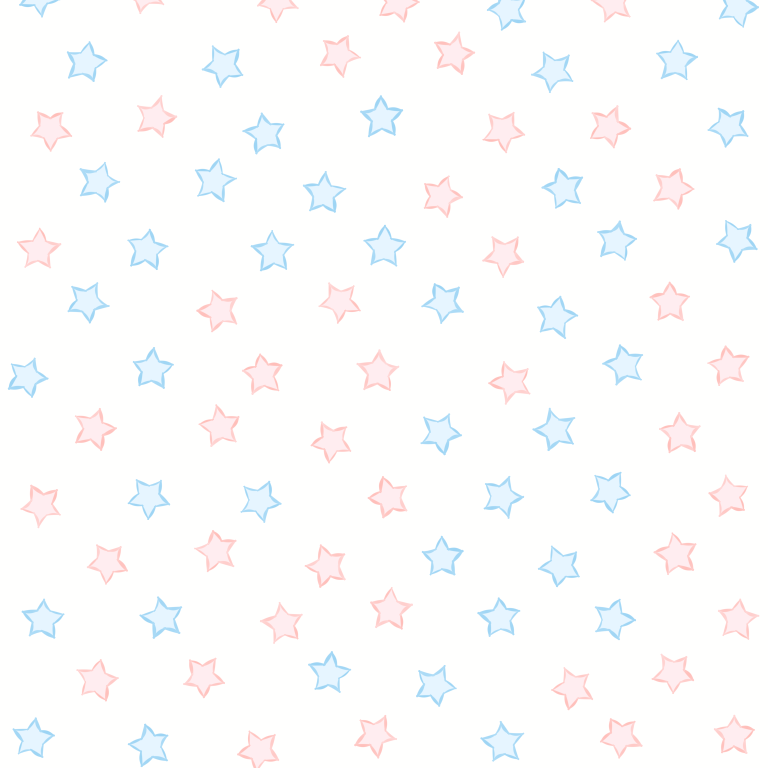
Reproduce this pattern procedurally as a Shadertoy shader.

```glsl
// Small hand-inked stars in pale blue and pink, scattered over white.
// Centres sit on a jittered, staggered lattice; each star is a wobbly
// ten-corner polygon with one tapered pen stroke along every edge.

#define PITCH vec2(0.151, 0.0805)   // lattice spacing, columns and rows
#define ORIGIN vec2(0.051, 0.032)   // centre of the first star
#define JITTER vec2(0.032, 0.026)   // full range of the scatter
#define STAR_RADIUS 0.0272
#define NOTCH 0.53                  // inner corner radius / outer radius
#define WOBBLE 0.11                 // unevenness of the corners
#define STROKE vec2(0.040, 0.088)   // thinnest and thickest half width
#define BOW 0.05                    // curvature of the strokes
#define BLUE_SHARE 0.52

const float PI = 3.14159;
const vec3 PAPER = vec3(1.0, 1.0, 0.997);
const vec3 BLUE_FILL = vec3(0.90, 0.96, 1.0);
const vec3 BLUE_INK = vec3(0.61, 0.83, 0.955);
const vec3 PINK_FILL = vec3(1.0, 0.93, 0.94);
const vec3 PINK_INK = vec3(1.0, 0.745, 0.725);

float hash(vec2 p) {
    vec3 q = fract(vec3(p.xyx) * vec3(0.1031, 0.1030, 0.0973));
    q += dot(q, q.yzx + 33.33);
    return fract((q.x + q.y) * q.z);
}

// Corner k of a star of unit radius, outer tips at even k
vec2 corner(int k, vec2 seed, float turn) {
    k = k % 10;
    float radius = k % 2 == 0 ? 1.0 : NOTCH;
    radius *= 1.0 + WOBBLE * (hash(seed + float(k) * 3.7) - 0.5);
    float angle = turn + float(k) * PI / 5.0;
    return radius * vec2(cos(angle), sin(angle));
}

// Paints one star over the colour; p is in star radii, px is a pixel
vec3 paintStar(vec3 colour, vec2 p, vec2 cell, float px) {
    vec2 seed = cell * 17.0 + 211.0;
    float pick = fract(0.755 * cell.x + 0.57 * cell.y + 0.45 * hash(seed));
    bool blue = pick < BLUE_SHARE;
    vec3 fill = blue ? BLUE_FILL : PINK_FILL;
    vec3 ink = blue ? BLUE_INK : PINK_INK;
    float fade = blue ? 0.3 : 0.6;
    float turn = PI * 0.5 + (hash(seed + 5.3) - 0.5) * PI * 0.4;

    // Signed distance to the polygon for the fill
    float dist = 10.0, side = 1.0;
    vec2 a = corner(0, seed, turn);
    for (int k = 0; k < 10; k++) {
        vec2 b = corner(k + 1, seed, turn);
        vec2 e = b - a, w = p - a;
        dist = min(dist, length(w - e * clamp(dot(w, e) / dot(e, e), 0.0, 1.0)));
        bvec3 c = bvec3(p.y >= a.y, p.y < b.y, e.x * w.y > e.y * w.x);
        if (all(c) || all(not(c))) side = -side;
        a = b;
    }
    colour = mix(colour, fill, smoothstep(px, -px, side * dist));

    // Pen strokes, each with its own weight, bend and paleness
    a = corner(0, seed, turn);
    for (int k = 0; k < 10; k++) {
        vec2 b = corner(k + 1, seed, turn);
        vec2 e = b - a, w = p - a;
        vec2 rnd = vec2(hash(seed + float(k) * 5.1 + 40.0),
                        hash(seed + float(k) * 7.9 + 90.0));
        float h = clamp(dot(w, e) / dot(e, e), -0.04, 1.04);
        float swell = sin(PI * clamp(h, 0.0, 1.0));
        vec2 normal = normalize(vec2(-e.y, e.x));
        vec2 onPath = e * h + normal * BOW * (rnd.y - 0.4) * 2.0 * swell;
        float halfWidth = mix(STROKE.x, STROKE.y, rnd.x) * (0.5 + 0.5 * swell);
        float cover = smoothstep(px, -px, length(w - onPath) - halfWidth);
        float pale = fade * (0.7 * rnd.y + 0.3 * (1.0 - swell));
        colour = mix(colour, mix(ink, fill, pale), cover);
        a = b;
    }
    return colour;
}

void mainImage(out vec4 fragColor, in vec2 fragCoord) {
    vec2 uv = fragCoord / iResolution.y;
    float px = 0.7 / (iResolution.y * STAR_RADIUS);
    vec3 colour = PAPER;

    // Visit the lattice cells around this point
    float row = floor((uv.y - ORIGIN.y) / PITCH.y + 0.5);
    for (int j = -1; j <= 1; j++) {
        float y = row + float(j);
        float stagger = 0.5 * mod(y, 2.0);
        float column = floor((uv.x - ORIGIN.x) / PITCH.x - stagger + 0.5);
        for (int i = -1; i <= 1; i++) {
            vec2 cell = vec2(column + float(i), y);
            vec2 seed = cell * 13.0 + 307.0;
            vec2 scatter = vec2(hash(seed), hash(seed + 71.0)) - 0.5;
            vec2 centre = ORIGIN + PITCH * (cell + vec2(stagger, 0.0)) + JITTER * scatter;
            vec2 p = (uv - centre) / STAR_RADIUS;
            bool onSheet = centre.x > 0.02 && centre.x < 0.985;
            if (onSheet && dot(p, p) < 1.6) colour = paintStar(colour, p, cell, px);
        }
    }
    fragColor = vec4(colour, 1.0);
}
```
